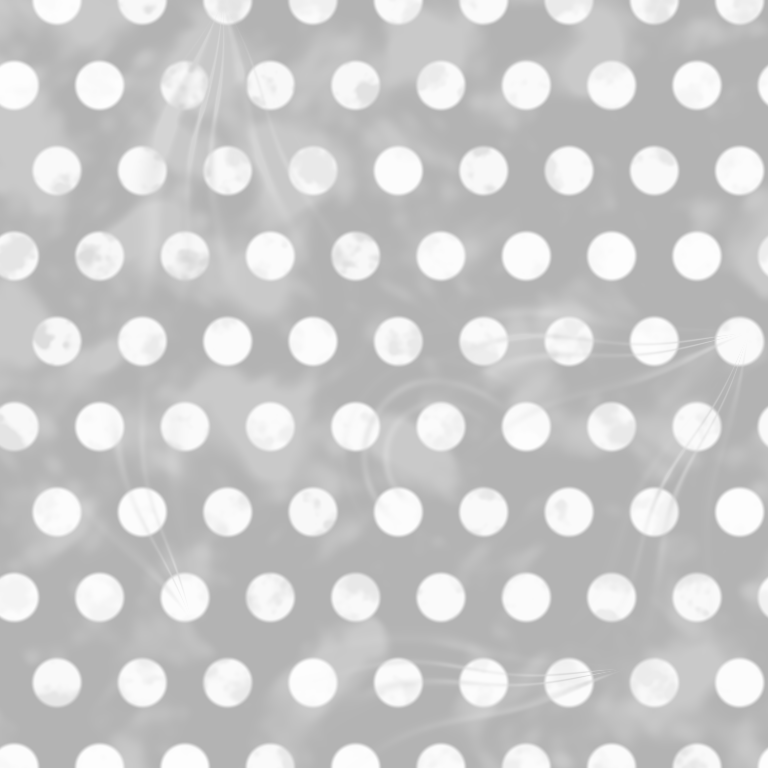
Give the GLSL for this pattern, as a three.js fragment shader.

```glsl
#define REPEATS 9.0
#define DOT_RADIUS 0.283
#define EDGE_SOFTNESS 0.03
#define ROW_SHIFT 0.168
#define GROUND_GREY 0.703
#define DOT_WHITE 0.995
#define CLOUD_LIFT 0.085
#define CREASE_LIFT 0.065
#define DOT_WEAR 0.13

varying vec2 vUv;

float hash(vec2 p) {
  vec3 q = fract(p.xyx * vec3(0.1031, 0.1030, 0.0973));
  q += dot(q, q.yzx + 33.33);
  return fract((q.x + q.y) * q.z);
}

// Cellular noise: one soft blob of random weight per cell
float blobs(vec2 p) {
  vec2 cell = floor(p);
  float sum = 0.0;
  for (int j = -1; j <= 1; j++) {
    for (int i = -1; i <= 1; i++) {
      vec2 id = cell + vec2(float(i), float(j));
      vec2 offset = id + vec2(hash(id), hash(id + 57.0)) - p;
      float falloff = max(0.0, 1.0 - dot(offset, offset));
      sum += hash(id + 113.0) * falloff * falloff * falloff;
    }
  }
  return sum;
}

float layeredBlobs(vec2 p) {
  float sum = 0.0;
  float weight = 0.5;
  for (int i = 0; i < 3; i++) {
    sum += weight * blobs(p);
    p = p * 2.1 + 19.0;
    weight *= 0.55;
  }
  return sum;
}

// Thin folds spreading from an apex around a heading
float foldFan(vec2 p, vec2 apex, float heading, float spread, float reach, float density) {
  vec2 d = p - apex;
  float c = cos(heading);
  float s = sin(heading);
  d = vec2(c * d.x + s * d.y, c * d.y - s * d.x);
  float r = length(d);
  float angle = atan(d.y, d.x + 0.0001) + 0.05 * sin(r * 17.0 + heading);
  float wave = sin(angle * density + 1.8 * sin(angle * density * 0.37 + r * 5.0));
  float ridge = pow(0.5 + 0.5 * wave, 4.0);
  float window = 1.0 - smoothstep(spread * 0.5, spread, abs(angle));
  float fade = smoothstep(0.0, 0.06, r) * (1.0 - smoothstep(reach * 0.4, reach, r));
  return ridge * window * fade;
}

// Curved folds around a centre, open at the lower right
float foldSwirl(vec2 p) {
  vec2 d = p - vec2(0.585, 0.405);
  float r = length(d * vec2(0.9, 1.0));
  float ridge = pow(0.5 + 0.5 * sin(r * 210.0 + 1.5 * sin(d.x * 25.0)), 3.0);
  float band = smoothstep(0.045, 0.085, r) * (1.0 - smoothstep(0.10, 0.14, r));
  return ridge * band * smoothstep(-0.05, 0.08, d.y - d.x);
}

float creases(vec2 p) {
  float sum = foldFan(p, vec2(0.29, 1.0), -1.6, 0.62, 0.46, 32.0);
  sum += foldFan(p, vec2(0.975, 0.567), 3.31, 0.32, 0.46, 42.0);
  sum += foldFan(p, vec2(0.975, 0.567), -1.95, 0.24, 0.5, 46.0);
  sum += foldFan(p, vec2(0.25, 0.19), 1.97, 0.42, 0.36, 30.0);
  sum += foldFan(p, vec2(0.82, 0.13), 3.26, 0.3, 0.46, 44.0);
  return sum + 0.7 * foldSwirl(p);
}

void main() {
  // Staggered dots
  vec2 grid = vUv * REPEATS;
  float row = floor(grid.y + 0.5);
  grid.x -= ROW_SHIFT + 0.5 * mod(row, 2.0);
  vec2 id = vec2(floor(grid.x + 0.5), row);
  float dist = length(grid - id) - DOT_RADIUS;
  float dotMask = 1.0 - smoothstep(-EDGE_SOFTNESS, EDGE_SOFTNESS, dist);

  // Mottled film over the ground, densest at the upper left
  float mottled = 1.0 - smoothstep(0.15, 0.75, distance(vUv, vec2(0.1, 0.78)));
  vec2 warped = vUv + 0.012 * sin(vUv.yx * vec2(31.0, 23.0));
  float cloud = smoothstep(0.34, 0.78, layeredBlobs(warped * 9.0) + 0.2 * mottled);
  float folds = creases(vUv) * (0.5 + blobs(vUv * 16.0 + 7.0));
  float ground = GROUND_GREY + CLOUD_LIFT * cloud + CREASE_LIFT * folds;

  // Each dot is worn by a different amount
  float smudge = smoothstep(0.25, 0.65, layeredBlobs(vUv * 24.0 + 41.0));
  float amount = mix(0.1, 1.0, hash(id + 23.0)) * (0.75 + 0.35 * mottled);
  float wear = amount * (0.2 + 0.8 * smudge) + 0.5 * folds;
  float dotTone = DOT_WHITE - DOT_WEAR * min(wear, 1.3);

  gl_FragColor = vec4(vec3(mix(min(ground, 0.83), dotTone, dotMask)), 1.0);
}
```
